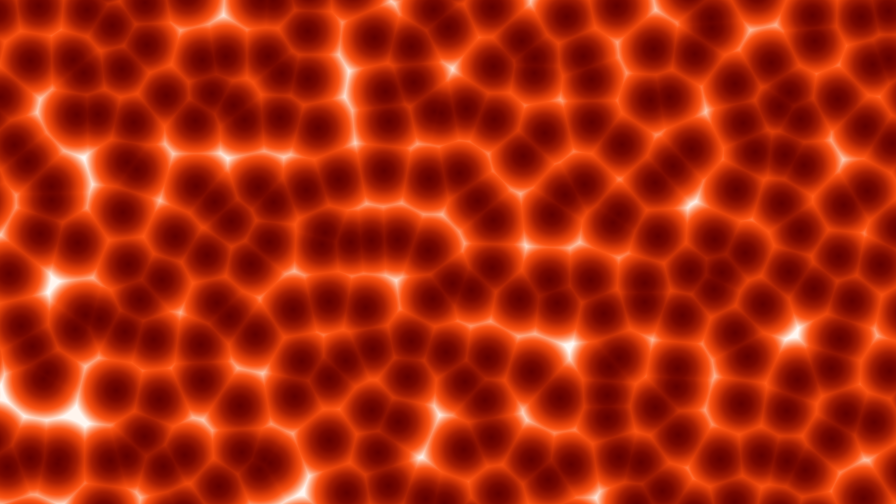
Give the GLSL for this pattern, as a Shadertoy shader.

```glsl
vec2 hash2(vec2 p) {
    vec3 q = fract(p.xyx * vec3(0.1031, 0.1030, 0.0973));
    q += dot(q, q.yzx + 33.33);
    return fract((q.xx + q.yz) * q.zy);
}

// Distance to the nearest jittered seed, in grid units
float seedDistance(vec2 p) {
    vec2 cell = floor(p), local = fract(p);
    float nearest = 8.0;
    for (int y = -2; y <= 2; y++) {
        for (int x = -2; x <= 2; x++) {
            vec2 neighbour = vec2(x, y);
            vec2 toSeed = neighbour + hash2(cell + neighbour + 57.0) - local;
            nearest = min(nearest, dot(toSeed, toSeed));
        }
    }
    return sqrt(nearest);
}

float ramp(float from, float to, float d) {
    return clamp((d - from) / (to - from), 0.0, 1.0);
}

// Dark ember cores, orange rims, white-hot gaps
vec3 emberColor(float d) {
    vec3 color = mix(vec3(0.38, 0.00, 0.00), vec3(0.47, 0.03, 0.00), ramp(0.00, 0.23, d));
    color = mix(color, vec3(0.64, 0.11, 0.01), ramp(0.23, 0.43, d));
    color = mix(color, vec3(0.88, 0.24, 0.03), ramp(0.43, 0.61, d));
    color = mix(color, vec3(0.98, 0.32, 0.07), ramp(0.61, 0.71, d));
    color = mix(color, vec3(0.99, 0.49, 0.29), ramp(0.71, 0.79, d));
    color = mix(color, vec3(0.99, 0.68, 0.54), ramp(0.79, 0.865, d));
    return mix(color, vec3(1.00, 0.96, 0.93), ramp(0.865, 0.97, d));
}

void mainImage(out vec4 fragColor, in vec2 fragCoord) {
    vec2 p = fragCoord / iResolution.y * 11.5;
    float pixel = 11.5 / iResolution.y;

    // Four samples per pixel keep the ridges smooth
    vec3 color = vec3(0.0);
    for (int i = 0; i < 4; i++) {
        vec2 offset = (vec2(i % 2, i / 2) - 0.5) * 0.5 * pixel;
        color += emberColor(seedDistance(p + offset));
    }
    fragColor = vec4(color / 4.0, 1.0);
}
```
